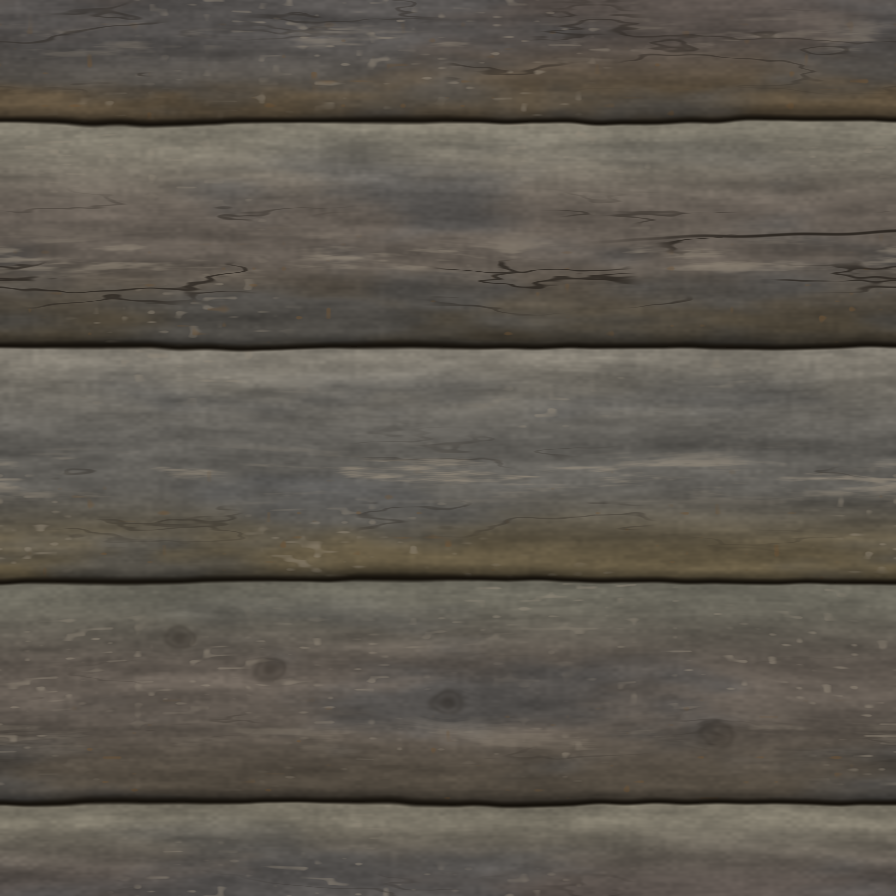
This texture is drawn by a WebGL 2 fragment shader. Its source:

```glsl
#version 300 es
precision highp float;
// Weathered horizontal log wall: four stacked logs with dark seams, grain, cracks and knots.

uniform vec2 u_resolution;
out vec4 fragColor;

const float LOGS = 4.0;
const float FIRST_SEAM = 0.108;
const vec4 SEAM_SHIFT = vec4(-0.004, -0.007, 0.005, 0.006);
const float SEAM_WOBBLE = 0.006;
const float SEAM_WIDTH = 0.0045;
const float GRAIN_CONTRAST = 0.75;

// Colours per log, lowest seam first: crown, middle and underside
const vec3 CROWN[4] = vec3[4](vec3(0.38, 0.37, 0.33), vec3(0.48, 0.46, 0.42),
                              vec3(0.48, 0.46, 0.41), vec3(0.44, 0.42, 0.37));
const vec3 MIDDLE[4] = vec3[4](vec3(0.36, 0.33, 0.30), vec3(0.36, 0.35, 0.33),
                               vec3(0.37, 0.34, 0.31), vec3(0.33, 0.30, 0.28));
const vec3 UNDERSIDE[4] = vec3[4](vec3(0.32, 0.29, 0.25), vec3(0.37, 0.33, 0.25),
                                  vec3(0.30, 0.27, 0.22), vec3(0.36, 0.31, 0.24));
const vec3 SLATE = vec3(0.30, 0.30, 0.30);
const vec3 FIBRE = vec3(0.57, 0.53, 0.47);
const vec3 RUST = vec3(0.42, 0.32, 0.21);
const vec3 CRACK = vec3(0.15, 0.13, 0.11);
const vec3 SEAM = vec3(0.075, 0.06, 0.04);

// Height of the worn fibre band in each log, and its strength
const vec4 WORN_HEIGHT = vec4(0.30, 0.45, 0.39, 0.38);
const vec4 WORN_AMOUNT = vec4(0.35, 1.0, 0.75, 0.5);
const vec4 CRACK_AMOUNT = vec4(0.25, 0.35, 0.9, 0.5);

float hash(vec2 p) {
    return fract(sin(dot(p, vec2(127.1, 311.7))) * 43758.5453);
}

// Value noise that tiles over the unit square
float noise(vec2 p, vec2 freq, float seed) {
    vec2 q = p * freq;
    vec2 i = floor(q);
    vec2 f = q - i;
    f = f * f * (3.0 - 2.0 * f);
    vec2 a = mod(i, freq) + seed;
    vec2 b = mod(i + 1.0, freq) + seed;
    return mix(mix(hash(a), hash(vec2(b.x, a.y)), f.x),
               mix(hash(vec2(a.x, b.y)), hash(b), f.x), f.y);
}

float fbm(vec2 p, vec2 freq, float seed) {
    float sum = 0.0, weight = 0.5;
    for (int i = 0; i < 4; i++) {
        sum += weight * noise(p, freq, seed + float(i) * 17.0);
        freq *= 2.0;
        weight *= 0.55;
    }
    return sum / 1.01;
}

float seamHeight(float id, float x) {
    float row = mod(id, LOGS);
    float wobble = noise(vec2(x, 0.0), vec2(7.0, 1.0), 31.0 + row * 9.0)
                 + 0.4 * noise(vec2(x, 0.0), vec2(30.0, 1.0), 5.0 + row * 9.0) - 0.7;
    return FIRST_SEAM + id / LOGS + SEAM_SHIFT[int(row)] + SEAM_WOBBLE * wobble;
}

void main() {
    vec2 p = gl_FragCoord.xy / u_resolution;

    // Find the log and the height v within it
    float id = floor((p.y - FIRST_SEAM) * LOGS);
    if (p.y < seamHeight(id, p.x)) id -= 1.0;
    else if (p.y >= seamHeight(id + 1.0, p.x)) id += 1.0;
    float low = seamHeight(id, p.x), high = seamHeight(id + 1.0, p.x);
    float v = (p.y - low) / (high - low);
    int row = int(mod(id, LOGS));

    // Knots bend the grain of the lowest whole log
    vec2 g = p;
    float knots = 0.0;
    for (int i = 0; i < 4; i++) {
        float n = float(i);
        vec2 d = (p - vec2(0.2 + 0.05 * n * (n + 1.0), 0.288 - 0.036 * n)) / vec2(0.017, 0.013);
        float r = length(d) + 0.5 * (noise(p, vec2(70.0), 3.0) - 0.5);
        g.y -= 0.008 * d.y * exp(-dot(d, d) * 0.4);
        knots += exp(-r * r * 3.0) + 0.5 * exp(-pow((r - 0.9) * 4.0, 2.0));
    }
    g.y += 0.012 * (noise(p, vec2(5.0, 14.0), 41.0) - 0.5);

    // Rounded log shading with grain and cool stains
    vec3 color = mix(UNDERSIDE[row], MIDDLE[row], smoothstep(0.08, 0.42, v));
    color = mix(color, CROWN[row], smoothstep(0.58, 0.95, v));
    float stain = fbm(p, vec2(4.0, 14.0), 71.0);
    color = mix(color, SLATE, 0.6 * smoothstep(0.45, 0.72, stain) * smoothstep(1.0, 0.7, v));
    float grain = 0.65 * fbm(g, vec2(5.0, 50.0), 11.0) + 0.35 * fbm(g, vec2(20.0, 64.0), 23.0);
    color *= 1.03 + GRAIN_CONTRAST * (grain - 0.5);
    color *= 0.95 + 0.1 * noise(p, vec2(150.0, 230.0), 59.0);

    // Worn pale fibres, scattered flecks and rusty specks
    float band = exp(-pow((v - WORN_HEIGHT[row]) / 0.09, 2.0)) * WORN_AMOUNT[row];
    float fibre = smoothstep(0.5, 0.78, fbm(g, vec2(14.0, 100.0), 83.0));
    color = mix(color, FIBRE, 0.85 * band * fibre);
    float patches = smoothstep(0.4, 0.7, fbm(p, vec2(5.0, 12.0), 97.0));
    float fleck = smoothstep(0.76, 0.96, noise(g, vec2(65.0, 190.0), 101.0));
    color = mix(color, FIBRE, 0.5 * fleck * patches);
    float speck = smoothstep(0.88, 0.98, noise(p, vec2(60.0, 110.0), 113.0));
    color = mix(color, RUST, 0.55 * speck * smoothstep(0.6, 0.2, v));

    // Fine cracks along the grain, and one long split
    float level = abs(fbm(g, vec2(6.0, 36.0), 131.0) - 0.5);
    float zone = smoothstep(0.08, 0.25, v) * smoothstep(0.75, 0.45, v);
    float breaks = smoothstep(0.45, 0.65, noise(p, vec2(9.0, 26.0), 149.0));
    float crack = smoothstep(0.03, 0.005, level) * zone * breaks * CRACK_AMOUNT[row];
    float splitY = 0.73 + 0.03 * (p.x - 0.65) + 0.006 * (noise(p, vec2(18.0, 1.0), 7.0) - 0.5);
    float split = smoothstep(0.0025, 0.0005, abs(p.y - splitY)) * smoothstep(0.62, 0.85, p.x);
    color = mix(color, CRACK, max(0.8 * crack, 0.85 * split));
    color = mix(color, CRACK, 0.4 * min(knots, 1.0));

    // Shadow under each log and the dark seam
    float below = p.y - low, above = high - p.y;
    color *= mix(0.6, 1.0, smoothstep(0.0, 0.02, below));
    float width = SEAM_WIDTH * (0.7 + 0.6 * noise(p, vec2(9.0, 1.0), 163.0));
    float gap = max(smoothstep(width * 1.6, 0.0, below), smoothstep(width, 0.0, above));
    color = mix(color, SEAM, 0.95 * gap);
    fragColor = vec4(color, 1.0);
}
```
